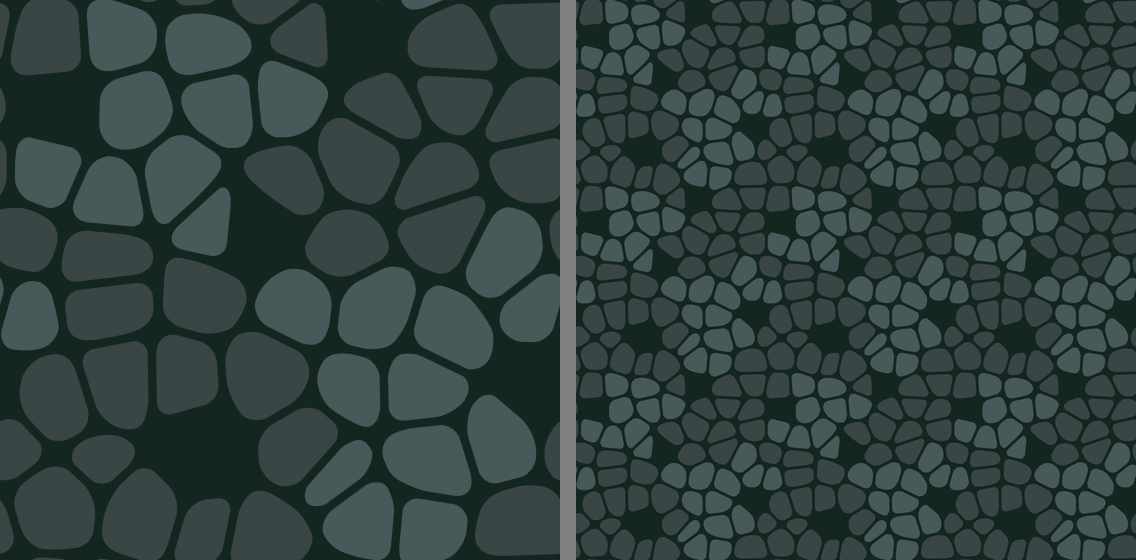
Left, the tile; right, the same tile 3 across and 3 down.
Reproduce this pattern procedurally as a Shadertoy shader.

```glsl
// Rounded flat stones in two grey tones set in dark ground, tiling on all sides.
// Stones are weighted Voronoi cells, inset for the joints, with softened corners;
// layered sines gather the tones into patches and a few cells are left empty.

#define GRID vec2(7.0, 8.0)   // cells across the tile
#define JITTER 0.64           // scatter of the cell centres
#define WEIGHT 0.003          // spread of the stone sizes
#define JOINT 0.015           // width of the gap between stones
#define ROUNDING 0.0285       // corner radius
#define EMPTY_EVERY 11.0      // one cell in this many has no stone
#define TONE_LEVEL 0.12       // higher gives fewer light stones
#define GROUND vec3(0.075, 0.150, 0.120)
#define DARK_STONE vec3(0.222, 0.274, 0.270)
#define LIGHT_STONE vec3(0.280, 0.350, 0.350)

const float TAU = 6.2831853;

vec3 hash3(vec2 p) {
    vec3 q = fract(p.xyx * vec3(0.1031, 0.1030, 0.0973) + 0.137);
    q += dot(q, q.yxz + 33.33);
    return fract((q.xxy + q.yzz) * q.zyx);
}

// Centre of a cell in xy, its size weight in z; repeats with the grid
vec3 cellSite(vec2 cell) {
    vec3 h = hash3(mod(cell, GRID));
    return vec3((cell + 0.5 + JITTER * (h.xy - 0.5)) / GRID, WEIGHT * h.z);
}

// Weighted squared distance, which keeps cell borders straight
float power(vec2 p, vec3 site) {
    vec2 d = p - site.xy;
    return dot(d, d) - site.z;
}

vec2 owningCell(vec2 p) {
    vec2 base = floor(p * GRID), owner = base;
    float best = 1e5;
    for (int y = -2; y <= 2; y++)
    for (int x = -2; x <= 2; x++) {
        vec2 cell = base + vec2(x, y);
        float d = power(p, cellSite(cell));
        if (d < best) { best = d; owner = cell; }
    }
    return owner;
}

// Signed distance to the stone of a cell, negative inside
float stoneDistance(vec2 p, vec2 cell) {
    vec3 site = cellSite(cell);
    float own = power(p, site);
    float reach = ROUNDING + 0.5 * JOINT;
    float sum = 0.0;
    for (int y = -2; y <= 2; y++)
    for (int x = -2; x <= 2; x++) {
        if (x == 0 && y == 0) continue;
        vec3 other = cellSite(cell + vec2(x, y));
        float border = 0.5 * (power(p, other) - own) / distance(site.xy, other.xy);
        float inset = max(reach - border, 0.0);
        sum += inset * inset;
    }
    return sqrt(sum) - ROUNDING;
}

// Wrapping layered sines that form the patches of tone
float tonePatches(vec2 p) {
    float broad = -sin(TAU * p.x) * sin(TAU * p.y);
    float ripple = sin(TAU * (2.0 * p.x + 3.0 * p.y - 0.15));
    return broad + 0.5 * ripple;
}

void mainImage(out vec4 fragColor, in vec2 fragCoord) {
    vec2 uv = fragCoord / iResolution.xy;
    float pixel = 1.0 / min(iResolution.x, iResolution.y);

    vec2 cell = owningCell(uv);
    float dist = stoneDistance(uv, cell);

    // Evenly scattered empty cells
    vec2 id = mod(cell, GRID);
    float index = id.x * GRID.y + id.y;
    float filled = step(0.5, mod(index + 5.0, EMPTY_EVERY));

    // One flat tone per stone, with a smooth edge
    float light = step(TONE_LEVEL, tonePatches(cellSite(cell).xy));
    vec3 stone = mix(DARK_STONE, LIGHT_STONE, light);
    float cover = filled * (1.0 - smoothstep(-0.75 * pixel, 0.75 * pixel, dist));
    fragColor = vec4(mix(GROUND, stone, cover), 1.0);
}
```
